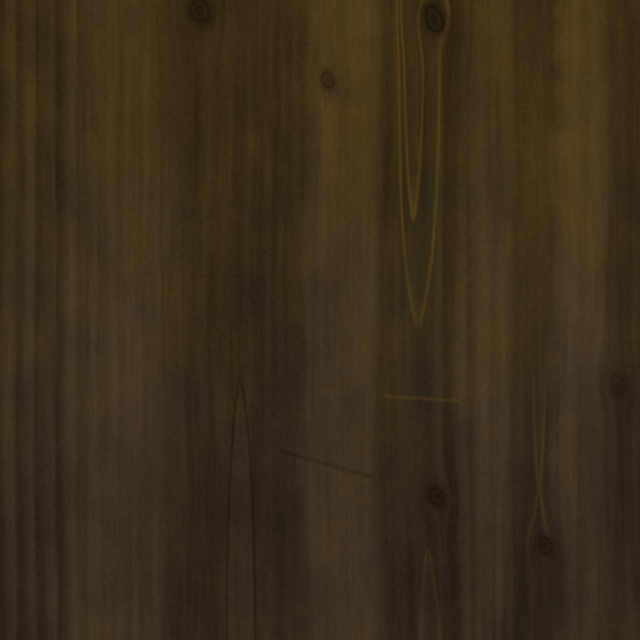
Reproduce this texture procedurally as a three.js fragment shader.

```glsl
varying vec2 vUv;

float hash(vec2 p) {
  return fract(sin(dot(p, vec2(127.1, 311.7))) * 43758.5453);
}

float noise(vec2 p) {
  vec2 i = floor(p), f = fract(p);
  f = f * f * (3.0 - 2.0 * f);
  return mix(mix(hash(i), hash(i + vec2(1.0, 0.0)), f.x),
             mix(hash(i + vec2(0.0, 1.0)), hash(i + 1.0), f.x), f.y);
}

float fbm(vec2 p) {
  float sum = 0.0, amp = 0.5;
  for (int i = 0; i < 5; i++) {
    sum += amp * noise(p);
    p = p * 2.03 + 17.3;
    amp *= 0.5;
  }
  return sum;
}

// Soft-edged strip between a and b
float band(float x, float a, float b, float soft) {
  return smoothstep(a - soft, a + soft, x) - smoothstep(b - soft, b + soft, x);
}

// Cathedral grain: x = outline, y = inside; dir is the way it opens
vec2 flame(vec2 p, vec2 tip, float dir, float width) {
  float h = (p.y - tip.y) * dir;
  float edge = width * (1.0 - exp(-max(h, 0.0) * 8.0));
  float d = abs(p.x - tip.x) - edge;
  float start = smoothstep(0.0, 0.02, h);
  return start * vec2(1.0 - smoothstep(0.0, 0.0045, abs(d)), 1.0 - smoothstep(-0.004, 0.002, d));
}

// Dark ringed knot that also pushes the grain aside
float knot(vec2 p, vec2 centre, float size, inout float grainX) {
  vec2 d = (p - centre) / vec2(size, size * 1.35);
  d.x += 0.25 * d.y;
  float r = length(d) + 0.3 * (noise(p * 70.0) - 0.5);
  grainX -= d.x * size * 0.7 * exp(-0.3 * dot(d, d));
  float rings = 0.75 + 0.25 * sin(r * 13.0);
  return rings * (1.0 - smoothstep(0.6, 1.25, r)) + 0.25 * exp(-0.4 * r * r);
}

float scratch(vec2 p, vec2 a, vec2 b, float width) {
  vec2 ab = b - a;
  float along = clamp(dot(p - a, ab) / dot(ab, ab), 0.0, 1.0);
  return 1.0 - smoothstep(0.0, width, length(p - a - ab * along));
}

void main() {
  vec2 p = vUv;
  float x = p.x + 0.010 * (noise(p * vec2(9.0, 3.5)) - 0.5);

  float knots = knot(p, vec2(0.68, 0.97), 0.021, x)
    + knot(p, vec2(0.683, 0.222), 0.016, x)
    + knot(p, vec2(0.85, 0.148), 0.014, x)
    + 0.8 * knot(p, vec2(0.312, 0.985), 0.022, x)
    + 0.6 * knot(p, vec2(0.512, 0.875), 0.014, x)
    + 0.5 * knot(p, vec2(0.965, 0.40), 0.018, x);
  vec2 q = vec2(x, p.y);

  // Broad boards of light and dark stain
  float blotch = fbm(p * vec2(8.0, 4.0) + 3.0) - 0.48;
  float patches = fbm(p * vec2(18.0, 13.0) + 41.0) - 0.48;
  float bx = x + 0.03 * patches;
  float tone = 0.45 + 0.16 * band(bx, 0.10, 0.255, 0.025)
    - 0.15 * band(bx, 0.265, 0.46, 0.03)
    + 0.17 * band(bx, 0.485, 0.585, 0.015)
    - 0.17 * band(x, 0.595, 0.72, 0.012)
    + 0.13 * band(x, 0.735, 0.79, 0.01)
    - 0.10 * band(bx, 0.80, 0.865, 0.01)
    + 0.28 * band(bx, 0.872, 0.94, 0.016) * (0.45 + 0.55 * smoothstep(0.2, 0.55, p.y))
    - 0.14 * band(bx, 0.95, 1.2, 0.015);
  tone += 0.42 * blotch + 0.28 * patches - 0.10 * (1.0 - smoothstep(0.0, 0.45, p.y));

  // Long growth lines, strongest at the left
  float ridge = fract(x / 0.034 + 0.25 + 0.3 * noise(vec2(x * 8.0, p.y * 2.0)));
  float growth = smoothstep(0.0, 0.7, ridge) * (1.0 - smoothstep(0.8, 1.0, ridge)) - 0.5;
  tone += growth * (0.20 * (1.0 - smoothstep(0.09, 0.2, x)) + 0.16 * band(x, 0.67, 0.76, 0.02) + 0.03);

  // Fine fibres and speckle
  tone += 0.17 * (noise(vec2(x * 95.0, p.y * 2.5)) - 0.5);
  tone += 0.14 * (noise(vec2(x * 240.0, p.y * 11.0)) - 0.5);
  tone += 0.13 * (noise(p * vec2(260.0, 190.0)) - 0.5);

  // Arched grain figures
  vec2 darkArch = flame(q, vec2(0.375, 0.415), -1.0, 0.024);
  vec2 innerV = flame(q, vec2(0.648, 0.645), 1.0, 0.018);
  vec2 outerV = flame(q, vec2(0.656, 0.48), 1.0, 0.034);
  vec2 lowArch = flame(q, vec2(0.668, 0.15), -1.0, 0.024);
  vec2 slimArch = flame(q, vec2(0.841, 0.245), -1.0, 0.02);
  vec2 slimV = flame(q, vec2(0.841, 0.225), 1.0, 0.013);
  tone += 0.13 * darkArch.y - 0.22 * darkArch.x + 0.12 * lowArch.y;

  float gold = 0.45 * innerV.x + 0.45 * outerV.x + 0.2 * lowArch.x
    + 0.3 * slimArch.x * smoothstep(0.1, 0.2, p.y)
    + 0.3 * slimV.x * (1.0 - smoothstep(0.32, 0.5, p.y))
    + 0.45 * innerV.y * (1.0 - smoothstep(0.66, 0.74, p.y))
    + 0.22 * outerV.y * (1.0 - smoothstep(0.48, 0.58, p.y))
    + 0.32 * band(x, 0.502, 0.522, 0.006) * band(p.y, 0.5, 0.845, 0.02) * smoothstep(0.4, 0.9, p.y);
  gold *= 0.6 + 0.7 * noise(vec2(x * 60.0, p.y * 14.0));

  // Scratches
  gold += 0.3 * scratch(p, vec2(0.603, 0.381), vec2(0.715, 0.374), 0.005);
  tone -= 0.2 * scratch(p, vec2(0.44, 0.295), vec2(0.58, 0.255), 0.006);

  // Golden stain above, greyer brown below
  float warmth = clamp(smoothstep(0.2, 0.95, p.y) + 1.5 * patches + 0.6 * blotch, 0.0, 1.0);
  vec3 shade = mix(vec3(0.150, 0.115, 0.080), vec3(0.155, 0.115, 0.048), warmth);
  vec3 light = mix(vec3(0.315, 0.255, 0.185), vec3(0.335, 0.262, 0.128), warmth);
  vec3 colour = mix(shade, light, clamp(tone, -0.1, 1.1));
  colour = mix(colour, vec3(0.40, 0.29, 0.10), clamp(gold, 0.0, 0.7));
  colour = mix(colour, vec3(0.115, 0.075, 0.045), clamp(knots * 0.7, 0.0, 0.85));
  gl_FragColor = vec4(colour, 1.0);
}
```
